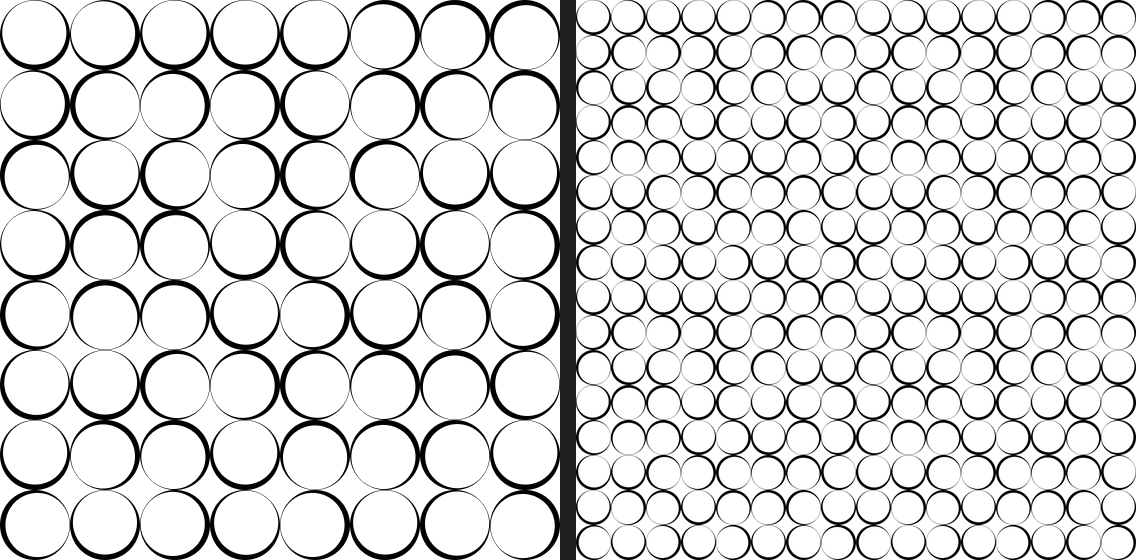
Left: one tile. Right: repeated 2 by 2.
This pattern is drawn by a WebGL 1 fragment shader. Its source:

```glsl
precision highp float;

uniform vec2 u_resolution;

const float TAU = 6.2831853;
const float REPEATS = 8.0;
const float OUTER_RADIUS = 0.5;
const float INNER_RADIUS = 0.458;
const float INNER_SHIFT = 0.036;
const vec3 PAPER = vec3(1.0);
const vec3 INK = vec3(0.008);

float hash(vec2 cell) {
    return fract(sin(dot(cell, vec2(127.1, 311.7))) * 43758.55);
}

// Antialiased coverage of a disc centred on the origin
float disc(vec2 p, float radius, float pixel) {
    return clamp(0.5 - (length(p) - radius) / pixel, 0.0, 1.0);
}

// Ring whose hole is shifted, so it swells on the opposite side
float eccentricRing(vec2 p, vec2 shift, float pixel) {
    float outer = disc(p, OUTER_RADIUS, pixel);
    float hole = disc(p - shift, INNER_RADIUS, pixel);
    return max(outer - hole, 0.0);
}

void main() {
    vec2 grid = gl_FragCoord.xy / u_resolution * REPEATS;
    float pixel = REPEATS / min(u_resolution.x, u_resolution.y);

    // Each cell turns its ring by a random angle
    vec2 cell = mod(floor(grid), REPEATS);
    float angle = TAU * hash(cell);
    vec2 shift = INNER_SHIFT * vec2(cos(angle), sin(angle));

    float ink = eccentricRing(fract(grid) - 0.5, shift, pixel);
    gl_FragColor = vec4(mix(PAPER, INK, ink), 1.0);
}
```
